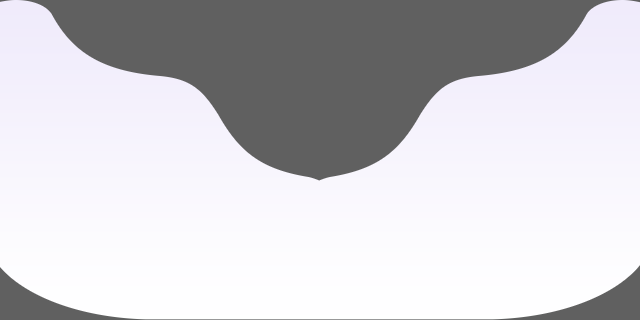
Give the GLSL for this background, as a Shadertoy shader.

```glsl
// Draws a pale lilac panel with a mirrored wavy top and rounded lower corners on grey.

const vec3 GREY = vec3(0.376);
const vec3 LILAC = vec3(0.937, 0.918, 0.984);
const vec3 WHITE = vec3(1.0);
const float MIRROR_X = 0.9975;
const float PANEL_BASE = 0.002;

vec2 bezier(vec2 a, vec2 b, vec2 c, vec2 d, float t) {
    float s = 1.0 - t;
    return s * s * s * a + 3.0 * s * s * t * b + 3.0 * s * t * t * c + t * t * t * d;
}

vec2 bezierTangent(vec2 a, vec2 b, vec2 c, vec2 d, float t) {
    float s = 1.0 - t;
    return s * s * (b - a) + 2.0 * s * t * (c - b) + t * t * (d - c);
}

// Approximate signed distance above a curve whose x grows with t.
float heightAbove(vec2 p, vec2 a, vec2 b, vec2 c, vec2 d) {
    float low = 0.0;
    float high = 1.0;
    for (int i = 0; i < 16; i++) {
        float middle = 0.5 * (low + high);
        if (bezier(a, b, c, d, middle).x < p.x) low = middle;
        else high = middle;
    }
    float t = 0.5 * (low + high);
    vec2 tangent = normalize(bezierTangent(a, b, c, d, t));
    return (p.y - bezier(a, b, c, d, t).y) * tangent.x;
}

// Wavy top edge, from the central notch out to the shoulder.
float aboveTop(vec2 p) {
    vec2 notch = vec2(0.0, 0.436);
    vec2 bowl = vec2(0.034, 0.447);
    vec2 slope = vec2(0.315, 0.641);
    vec2 ledge = vec2(0.503, 0.763);
    vec2 shoulder = vec2(0.836, 0.956);
    vec2 crest = vec2(0.948, 1.0);
    if (p.x < bowl.x)
        return heightAbove(p, notch, vec2(0.012, 0.441), vec2(0.024, 0.445), bowl);
    if (p.x < slope.x)
        return heightAbove(p, bowl, vec2(0.182, 0.471), vec2(0.250, 0.526), slope);
    if (p.x < ledge.x)
        return heightAbove(p, slope, vec2(0.367, 0.724), vec2(0.406, 0.755), ledge);
    if (p.x < shoulder.x)
        return heightAbove(p, ledge, vec2(0.682, 0.779), vec2(0.773, 0.839), shoulder);
    if (p.x < crest.x)
        return heightAbove(p, shoulder, vec2(0.854, 0.984), vec2(0.898, 1.0), crest);
    return heightAbove(p, crest, vec2(0.966, 1.0), vec2(0.984, 0.997), vec2(1.003, 0.993));
}

// Flat base that sweeps up into the rounded corner.
float aboveBottom(vec2 p) {
    vec2 cornerStart = vec2(0.542, PANEL_BASE);
    if (p.x < cornerStart.x) return p.y - PANEL_BASE;
    return heightAbove(p, cornerStart, vec2(0.755, 0.008), vec2(0.927, 0.078), vec2(1.003, 0.172));
}

float coverage(float inside, float pixel) {
    return clamp(0.5 + inside / pixel, 0.0, 1.0);
}

void mainImage(out vec4 fragColor, in vec2 fragCoord) {
    vec2 uv = fragCoord / iResolution.xy;
    float pixel = 1.0 / iResolution.y;

    // Canvas is two units wide and one high, folded about the notch.
    vec2 p = vec2(abs(2.0 * uv.x - MIRROR_X), uv.y);
    float panel = coverage(min(-aboveTop(p), aboveBottom(p)), pixel);

    // Panel fades from white at the base to lilac at the top.
    vec3 panelColor = mix(WHITE, LILAC, smoothstep(-0.1, 1.15, uv.y));
    fragColor = vec4(mix(GREY, panelColor, panel), 1.0);
}
```
